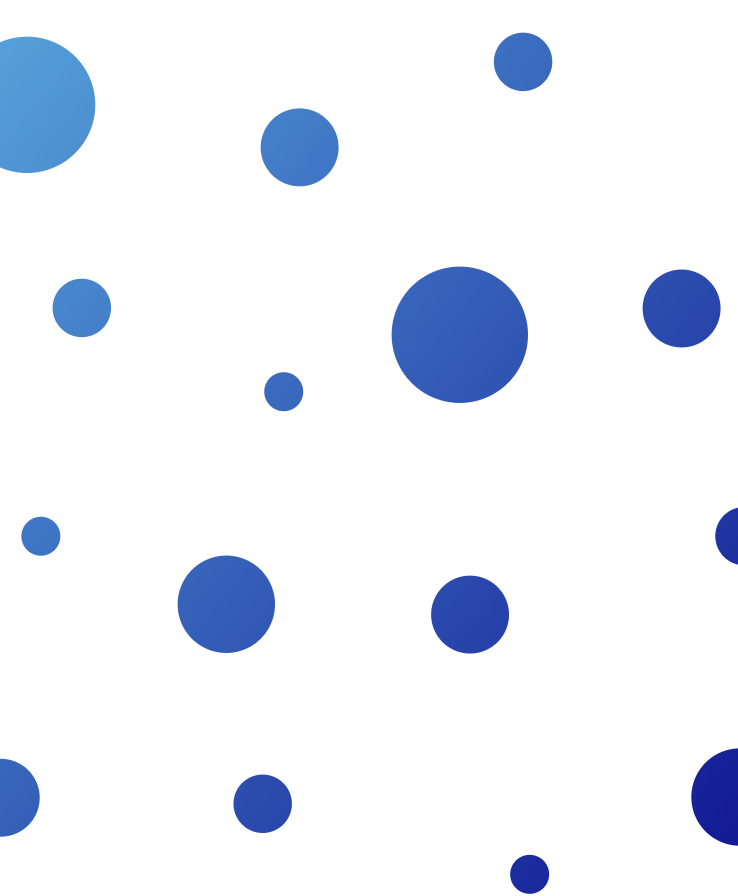
This background is drawn by a Shadertoy shader. Its source:

```glsl
// Scattered blue discs of five sizes on white, on a wavy four by four grid.
// One diagonal gradient, light at top left and dark at bottom right,
// runs through all discs; distances are in canvas heights.

const int GRID = 4;
const float SIZE_UNIT = 0.01087;
const vec3 PAPER = vec3(1.0);
const vec3 SKY = vec3(0.338, 0.640, 0.860);
const vec3 NAVY = vec3(0.065, 0.085, 0.575);

// Disc centre: regular grid bent by sine waves, y pointing down
vec2 discCenter(vec2 cell) {
    vec2 wave = vec2(sin(1.30 * cell.x + 1.75 * cell.y - 0.35),
                     sin(2.10 * cell.x - 0.85 * cell.y));
    return vec2(0.046, 0.117) + vec2(0.251, 0.268) * cell + vec2(0.046, 0.055) * wave;
}

// Four small sizes cycle through the cells; a steep diagonal holds the largest
float discRadius(vec2 cell) {
    float rank = mod(3.0 - cell.x - 2.0 * cell.y + step(1.5, cell.y), 4.0);
    bool isLargest = abs(cell.x - 2.0 * cell.y) < 0.5;
    return SIZE_UNIT * (isLargest ? 7.0 : 2.0 + rank);
}

// Antialiased fill of a disc
float discCoverage(vec2 p, vec2 center, float radius, float pixel) {
    return clamp(0.5 - (length(p - center) - radius) / pixel, 0.0, 1.0);
}

// Colour along the canvas diagonal, uv from the top left
vec3 diagonalGradient(vec2 uv) {
    return mix(SKY, NAVY, clamp(0.5 * (uv.x + uv.y), 0.0, 1.0));
}

void mainImage(out vec4 fragColor, in vec2 fragCoord) {
    vec2 uv = fragCoord / iResolution.xy;
    uv.y = 1.0 - uv.y;
    vec2 p = uv * vec2(iResolution.x / iResolution.y, 1.0);
    float pixel = 1.0 / iResolution.y;

    // Union of all discs, leaving the top right corner empty
    float coverage = 0.0;
    for (int row = 0; row < GRID; row++) {
        for (int col = 0; col < GRID; col++) {
            if (col - row == GRID - 1) continue;
            vec2 cell = vec2(col, row);
            coverage = max(coverage, discCoverage(p, discCenter(cell), discRadius(cell), pixel));
        }
    }
    fragColor = vec4(mix(PAPER, diagonalGradient(uv), coverage), 1.0);
}
```
